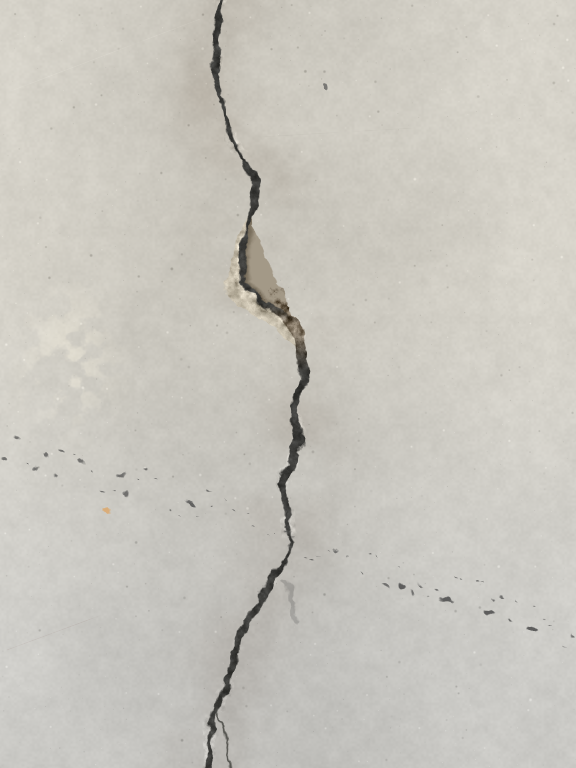
Give the GLSL for this texture, as a Shadertoy shader.

```glsl
// Pale concrete slab split by a jagged vertical crack, with a chipped hollow and a trail of dark specks.

float hash(vec2 p) {
  vec3 q = fract(p.xyx * .1031);
  q += dot(q, q.yzx + 33.33);
  return fract((q.x + q.y) * q.z);
}

float noise(vec2 p) {
  vec2 i = floor(p), f = fract(p);
  f *= f * (3. - 2. * f);
  return mix(mix(hash(i), hash(i + vec2(1, 0)), f.x),
             mix(hash(i + vec2(0, 1)), hash(i + vec2(1, 1)), f.x), f.y);
}

float fbm(vec2 p) {
  float sum = 0., amp = .53;
  for (int i = 0; i < 4; i++) {
    sum += amp * noise(p);
    p = p * 2.03 + 17.;
    amp *= .5;
  }
  return sum;
}

float segment(vec2 p, vec2 a, vec2 b) {
  vec2 d = b - a;
  return length(p - a - d * clamp(dot(p - a, d) / dot(d, d), 0., 1.));
}

float cover(float d) {
  float edge = max(.0013, .7 / iResolution.y);
  return 1. - smoothstep(-edge, edge, d);
}

float bump(float low, float peak, float high, float x) {
  return smoothstep(low, peak, x) * (1. - smoothstep(peak, high, x));
}

// Distance to the crack line, and signed horizontal offset from it
vec2 crackField(vec2 p) {
  const vec2 path[23] = vec2[23](
    vec2(.288, 1.02), vec2(.279, .941), vec2(.285, .876), vec2(.303, .818),
    vec2(.335, .768), vec2(.328, .724), vec2(.318, .681), vec2(.316, .633),
    vec2(.346, .602), vec2(.388, .573), vec2(.396, .505), vec2(.384, .473),
    vec2(.389, .427), vec2(.38, .391), vec2(.368, .375), vec2(.372, .329),
    vec2(.378, .297), vec2(.371, .271), vec2(.349, .238), vec2(.31, .167),
    vec2(.293, .102), vec2(.279, .069), vec2(.266, -.02));
  vec2 field = vec2(1, 0);
  for (int i = 0; i < 22; i++) {
    vec2 a = path[i], b = path[i + 1];
    field.x = min(field.x, segment(p, a, b));
    if (p.y <= a.y && p.y > b.y)
      field.y = p.x - mix(a.x, b.x, (p.y - a.y) / (b.y - a.y));
  }
  return field;
}

// Elongated speck lying along the trail
float speck(vec2 p, vec2 centre, float size) {
  vec2 d = mat2(.93, .37, -.37, .93) * (p - centre);
  return cover(length(d * vec2(.65, 1.3)) - size);
}

vec3 slab(vec2 p, float offset) {
  vec3 col = mix(vec3(.757, .754, .738), vec3(.795, .782, .745), smoothstep(.05, .7, p.y));
  col += .042 * smoothstep(.06, .36, abs(p.x - .34));
  col += (fbm(p * 7.) - .5) * .045 + (fbm(p * 60.) - .5) * .045;
  col += (noise(p * 300.) - .5) * .022;

  // Damp stains beside the crack and a chalky patch
  float stain = exp(-pow(offset / .06, 2.)) * smoothstep(.25, .75, fbm(p * 13. + 4.));
  col -= stain * vec3(.05, .058, .062);
  vec2 damp = (p - vec2(.265, .89)) * vec2(26, 10);
  col -= vec3(.035, .04, .043) * exp(-dot(damp, damp));
  vec2 chalk = (p - vec2(.09, .53)) * vec2(19, 13);
  col += vec3(.07, .065, .05) * exp(-dot(chalk, chalk)) * smoothstep(.4, .6, fbm(p * 50.));

  // Scratches
  float broken = smoothstep(.3, .7, noise(p * 40.));
  col += .04 * broken * cover(segment(p, vec2(.01, .88), vec2(.26, .975)));
  col -= .04 * broken * cover(segment(p, vec2(.31, .82), vec2(.55, .834)));
  col -= vec3(.06, .09, .09) * broken * cover(segment(p, vec2(.01, .154), vec2(.156, .208)));

  // Faint pits and pale grains of mixed size, one per cell
  vec2 cell = floor(p * 70.), centre = .15 + .7 * vec2(hash(cell), hash(cell + 71.));
  float kind = hash(cell + 19.);
  float pit = cover(length(p - (cell + centre) / 70.) - .0017 * pow(hash(cell + 43.), 4.));
  return col + pit * (kind > .9 ? .08 : kind < .28 ? -.14 * hash(cell + 5.) : 0.);
}

void mainImage(out vec4 fragColor, in vec2 fragCoord) {
  vec2 p = fragCoord / iResolution.y;
  vec2 rough = p + (vec2(fbm(p * 60.), fbm(p * 60. + 31.)) - .5) * .014;
  vec2 crack = crackField(rough);
  vec3 col = slab(p, crack.y);

  // Trail of specks, sparse where it meets the crack
  float ink = 0.;
  for (int i = 0; i < 60; i++) {
    vec2 id = vec2(i, 7);
    float x = .75 * (float(i) + hash(id)) / 60.;
    float size = .0006 + .0026 * pow(hash(id + 29.), 2.);
    vec2 spot = vec2(x, .43 - .34 * x + (hash(id + 13.) - .5) * .055);
    ink = max(ink, .7 * speck(rough, spot, size * (1. - .7 * bump(.24, .34, .45, x))));
  }
  for (int i = 0; i < 4; i++)
    ink = max(ink, .85 * speck(rough, vec2(.521, .235) + vec2(.058, -.017) * float(i), .0038));
  ink = max(ink, .8 * speck(rough, vec2(.247, .344), .0035));
  ink = max(ink, .65 * cover(length(rough - vec2(.424, .888)) - .0045));
  ink = max(ink, .25 * cover(segment(rough, vec2(.372, .245), vec2(.387, .192)) - .003));
  col = mix(col, vec3(.29), ink);
  col = mix(col, vec3(.87, .64, .38), .75 * speck(rough, vec2(.138, .334), .004));

  // Crumbled pale rim left of the hollow, and chipped lips elsewhere
  float gravel = fbm(p * 130.);
  float rimWidth = .016 * bump(.58, .66, .74, p.y) + .036 * bump(.535, .587, .65, p.y);
  rimWidth *= .7 + .6 * noise(p * 65.);
  float rim = cover(max(-crack.y - rimWidth, crack.y)) * smoothstep(.001, .006, rimWidth);
  col = mix(col, vec3(.77, .735, .66) + (gravel - .5) * .45, rim * .9);
  col += (gravel - .42) * .3 * smoothstep(.45, .65, noise(p * 38.)) * cover(crack.x - .0085);

  // Hollow: tan floor shaded on its left, ending in brown rubble
  float hollowWidth = .041 * bump(.56, .63, .735, p.y);
  float hollow = cover(max(-crack.y, crack.y - hollowWidth)) * smoothstep(.001, .005, hollowWidth);
  float rubble = 1. - smoothstep(.598, .622, p.y + (gravel - .5) * .04);
  vec3 rubbleColor = vec3(.46, .41, .34) + (gravel - .5) * .9;
  vec3 silt = vec3(.64, .6, .53) - .17 * (1. - smoothstep(.003, .013, crack.y));
  col = mix(col, mix(silt, rubbleColor, rubble), hollow);

  // Side branch at the foot
  vec2 elbow = vec2(.297, .036);
  float fork = min(segment(rough, vec2(.281, .073), elbow), segment(rough, elbow, vec2(.298, -.02)));
  col = mix(col, vec3(.27, .27, .25), .85 * cover(fork - .0014));

  // Dark opening with ragged width, filled with debris below the hollow
  float halfWidth = .0008 + .0046 * noise(vec2(p.y * 30., 3)) + .0016 * noise(p * 120.);
  float debris = bump(.51, .575, .608, p.y);
  vec3 depth = mix(vec3(.23, .23, .22) + (gravel - .5) * .25, rubbleColor, debris);
  col = mix(col, depth, cover(crack.x - halfWidth - .004 * debris));

  fragColor = vec4(clamp(col, 0., 1.), 1);
}
```
